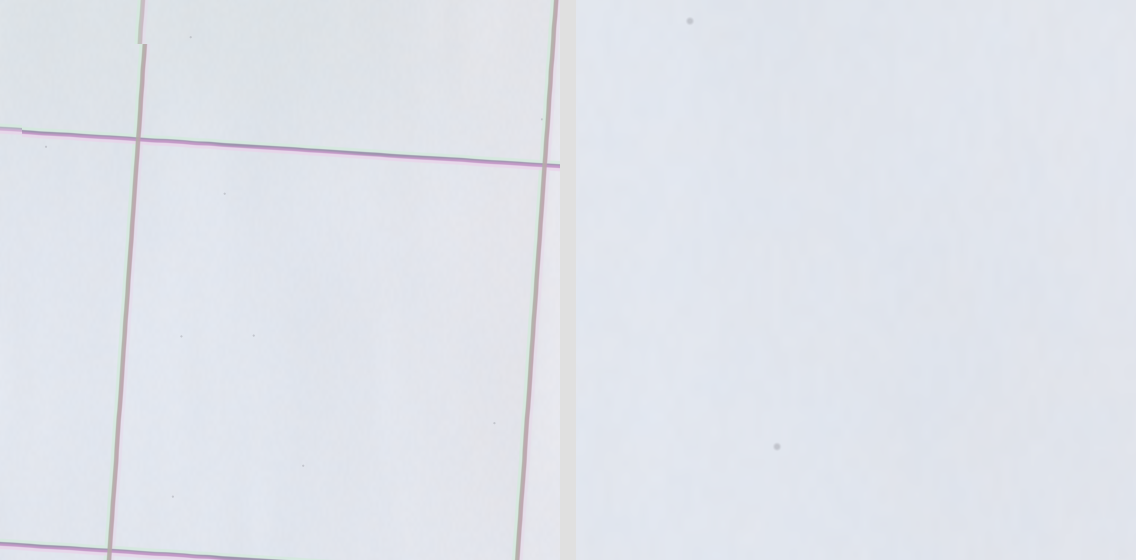
Left: the whole. Right: its middle third, enlarged.
Reproduce this pattern procedurally as a WebGL 2 fragment shader.

```glsl
#version 300 es
precision highp float;

uniform vec2 u_resolution;
out vec4 outColor;

// Grid layout, in canvas units: x = upright lines, y = level lines
const vec2 SPACING = vec2(0.729, 0.738);
const vec2 OFFSET = vec2(0.195, 0.029);
const vec2 LEAN = vec2(0.069, -0.064);
const vec2 HALF_WIDTH = vec2(0.0040, 0.0034);
const float EDGE_SOFTNESS = 0.0016;
const float FRINGE_WIDTH = 0.0038;

// Small breaks where a line jumps sideways
const vec2 BREAK_AT = vec2(0.921, 0.040);
const vec2 BREAK_SHIFT = vec2(-0.0090, 0.0035);
const vec2 BROKEN_LINE = vec2(0.0, 1.0);

const vec3 PAPER = vec3(0.880, 0.898, 0.930);
const vec3 PAPER_TOP = vec3(0.862, 0.884, 0.902);
const vec3 PAPER_WARM = vec3(0.896, 0.894, 0.915);
const vec3 GREEN_FRINGE = vec3(0.825, 0.915, 0.860);
const vec3 PINK_FRINGE = vec3(0.915, 0.825, 0.915);
const vec3 UPRIGHT_PINK = vec3(0.735, 0.640, 0.675);
const vec3 UPRIGHT_GREY = vec3(0.690, 0.685, 0.650);
const vec3 LEVEL_GREY = vec3(0.590, 0.555, 0.660);
const vec3 LEVEL_PURPLE = vec3(0.755, 0.580, 0.770);

const float SPECK_CELLS = 7.0;
const float SPECK_CHANCE = 0.12;

float hash(vec2 p) {
    vec3 q = fract(vec3(p.xyx) * 0.1031);
    q += dot(q, q.yzx + 33.33);
    return fract((q.x + q.y) * q.z);
}

float noise(vec2 p) {
    vec2 i = floor(p);
    vec2 f = fract(p);
    f = f * f * (3.0 - 2.0 * f);
    return mix(mix(hash(i), hash(i + vec2(1, 0)), f.x),
               mix(hash(i + vec2(0, 1)), hash(i + vec2(1, 1)), f.x), f.y);
}

float fbm(vec2 p) {
    float sum = 0.0;
    float weight = 0.5;
    for (int i = 0; i < 4; i++) {
        sum += weight * noise(p);
        p = p * 2.03 + 7.1;
        weight *= 0.5;
    }
    return sum;
}

// Coverage of a soft-edged strip
float strip(float d, float center, float halfWidth, float soft) {
    return 1.0 - smoothstep(halfWidth - soft, halfWidth + soft, abs(d - center));
}

vec3 paper(vec2 p) {
    vec3 color = mix(PAPER, PAPER_TOP, smoothstep(0.55, 1.0, p.y));
    float warmth = smoothstep(0.45, 1.1, p.x) * (0.3 + 0.9 * fbm(p * 4.0));
    color = mix(color, PAPER_WARM, clamp(warmth, 0.0, 1.0));
    // Lighter strip beyond the right-hand line
    color += 0.014 * smoothstep(0.0, 0.02, p.x - LEAN.x * p.y - OFFSET.x - SPACING.x);
    // Soft stains, upright streaks and fine grain
    color += 0.020 * (fbm(p * vec2(6.0, 3.0) + 3.0) - 0.47);
    color += 0.010 * (noise(p * vec2(26.0, 3.0)) - 0.5);
    color += 0.009 * (noise(p * vec2(190.0, 110.0)) - 0.5);
    color += vec3(0.008, 0.0, -0.008) * (noise(p * 48.0) - 0.5);
    return color;
}

// Sparse dark specks, one candidate per cell
float specks(vec2 p, float soft) {
    vec2 cell = floor(p * SPECK_CELLS);
    vec2 jitter = vec2(hash(cell + 11.0), hash(cell + 37.0));
    vec2 center = (cell + 0.15 + 0.7 * jitter) / SPECK_CELLS;
    float dotShape = 1.0 - smoothstep(0.0008, 0.0014 + soft, length(p - center));
    return dotShape * step(hash(cell + 71.0), SPECK_CHANCE);
}

void main() {
    vec2 p = gl_FragCoord.xy / u_resolution;
    float soft = max(EDGE_SOFTNESS, 0.8 / min(u_resolution.x, u_resolution.y));

    // Signed distance to the nearest line of each family
    vec2 along = p.yx;
    vec2 across = p - OFFSET - LEAN * along;
    vec2 index = floor(across / SPACING + 0.5);
    vec2 d = across - index * SPACING;
    vec2 pastBreak = vec2(step(BREAK_AT.x, p.y), step(p.x, BREAK_AT.y));
    vec2 broken = pastBreak * (1.0 - step(0.5, abs(index - BROKEN_LINE)));
    d -= broken * BREAK_SHIFT;
    d += 0.0008 * (vec2(noise(vec2(p.y * 40.0, 2.0)), noise(vec2(p.x * 40.0, 9.0))) - 0.5);

    vec3 color = paper(p);
    color = mix(color, vec3(0.68, 0.69, 0.72), 0.6 * specks(p, soft));

    // Colour fringes beside the lines
    vec2 side = HALF_WIDTH + 0.5 * FRINGE_WIDTH;
    float green = max(strip(d.x, -side.x, FRINGE_WIDTH, soft), strip(d.y, side.y, FRINGE_WIDTH, soft));
    float pink = max(0.5 * strip(d.x, side.x, FRINGE_WIDTH, soft), strip(d.y, -side.y, FRINGE_WIDTH, soft));
    color = mix(color, GREEN_FRINGE, 0.75 * green);
    color = mix(color, PINK_FRINGE, 0.75 * pink);

    // Line cores, with tint varying across and along
    vec2 fade = 0.92 - 0.30 * broken;
    float levelTint = smoothstep(0.0025, -0.0025, d.y + 0.003 * (noise(vec2(p.x * 12.0, 5.0)) - 0.5));
    vec3 level = mix(LEVEL_GREY, LEVEL_PURPLE, levelTint);
    color = mix(color, level, fade.y * strip(d.y, 0.0, HALF_WIDTH.y, soft));
    float uprightTint = smoothstep(-0.003, 0.003, d.x + 0.004 * (noise(vec2(p.y * 14.0, 8.0)) - 0.4));
    vec3 upright = mix(UPRIGHT_GREY, UPRIGHT_PINK, uprightTint);
    color = mix(color, upright, fade.x * strip(d.x, 0.0, HALF_WIDTH.x, soft));

    outColor = vec4(color, 1.0);
}
```
